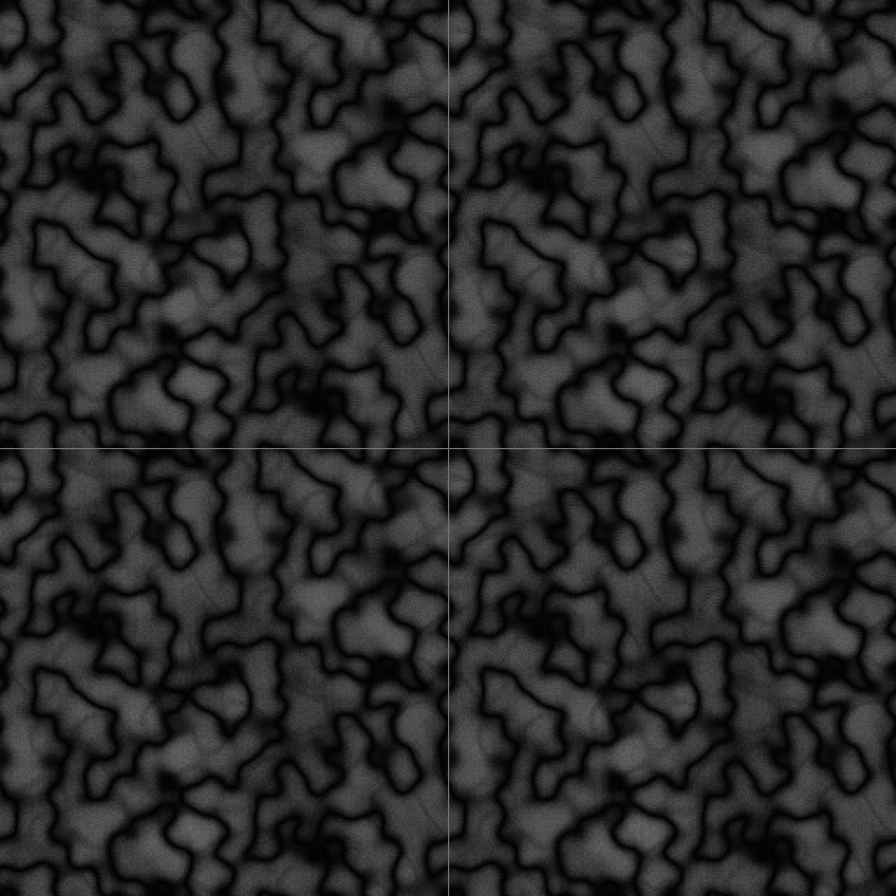
Reproduce this texture procedurally as a Shadertoy shader.

```glsl
// Dark marbled relief: black winding veins between soft grey islands, tiled 2 x 2.
// Veins are the zero lines of wrapping gradient noise; a softened distance from
// them sets the grey, followed by faint creases, fine grain and a hairline cross.

#define REPEATS 2.0        // tiles across and down
#define CELLS 8.0          // noise cells per tile, a multiple of 4
#define DETAIL 0.5         // weight of the finer octave
#define VEIN_GAIN 4.3      // higher makes the veins thinner
#define VEIN_SOFTNESS 1.4  // higher makes the vein floor flatter
#define CREASE 0.20        // darkness of the faint creases
#define UNEVENNESS 0.5     // slow change of brightness
#define GRAIN 0.055        // strength of the grain
#define GRAIN_CELLS 512.0  // grains across the canvas
#define LINE_WIDTH 0.0013  // width of the hairlines

const vec3 VEIN_COLOR = vec3(0.012);
const vec3 ISLAND_COLOR = vec3(0.31);
const vec3 LINE_COLOR = vec3(0.46);

float hash(vec2 p) {
    return fract(sin(dot(p, vec2(127.1, 311.7))) * 43758.5453);
}

// Wraps a lattice point to one tile; a diagonal wrap also repeats it
// after half a tile in both directions.
vec2 wrapLattice(vec2 i, float period, bool diagonal) {
    if (diagonal) {
        float halfPeriod = 0.5 * period;
        i -= halfPeriod * floor((i.y + 0.5) / halfPeriod);
    }
    return mod(i + 0.5, period) - 0.5;
}

float cornerSlope(vec2 i, vec2 offset, float period, float seed, bool diagonal) {
    vec2 lattice = floor(wrapLattice(i, period, diagonal) + 0.5);
    float angle = 6.2831853 * hash(lattice + seed);
    return dot(vec2(cos(angle), sin(angle)), offset);
}

// Gradient noise over a tile of side 1, about -0.7 to 0.7
float noise(vec2 p, float period, float seed, bool diagonal) {
    p *= period;
    vec2 i = floor(p), f = fract(p);
    vec2 w = f * f * f * (f * (f * 6.0 - 15.0) + 10.0);
    vec2 e = vec2(1.0, 0.0);
    float a = cornerSlope(i, f, period, seed, diagonal);
    float b = cornerSlope(i + e.xy, f - e.xy, period, seed, diagonal);
    float c = cornerSlope(i + e.yx, f - e.yx, period, seed, diagonal);
    float d = cornerSlope(i + e.xx, f - e.xx, period, seed, diagonal);
    return mix(mix(a, b, w.x), mix(c, d, w.x), w.y);
}

// Grey level of the relief, 0 in the veins and near 1 on the islands
float relief(vec2 p) {
    float height = noise(p, CELLS, 3.0, true)
                 + DETAIL * noise(p, CELLS * 2.0, 17.0, true);
    float level = 1.0 - exp(-pow(abs(height) * VEIN_GAIN, VEIN_SOFTNESS));

    float fold = abs(noise(p, CELLS, 41.0, true));
    level *= 1.0 - CREASE * (1.0 - smoothstep(0.0, 0.12, fold));
    return level * (1.0 + UNEVENNESS * noise(p, CELLS * 0.5, 59.0, false));
}

void mainImage(out vec4 fragColor, in vec2 fragCoord) {
    vec2 uv = fragCoord / iResolution.xy;
    vec3 color = mix(VEIN_COLOR, ISLAND_COLOR, relief(fract(uv * REPEATS)));

    // Grain, weaker inside the veins
    float grain = hash(floor(uv * GRAIN_CELLS) + 0.37) - 0.5;
    color += GRAIN * grain * smoothstep(-0.08, 0.2, color.r);

    // Hairlines where the tiles meet at the middle
    vec2 center = 0.5 + vec2(0.5, -0.5) * LINE_WIDTH;
    vec2 inside = (0.5 * LINE_WIDTH - abs(uv - center)) * iResolution.xy;
    vec2 coverage = clamp(inside + 0.5, 0.0, 1.0);
    color = mix(color, LINE_COLOR, max(coverage.x, coverage.y));

    fragColor = vec4(clamp(color, 0.0, 1.0), 1.0);
}
```
